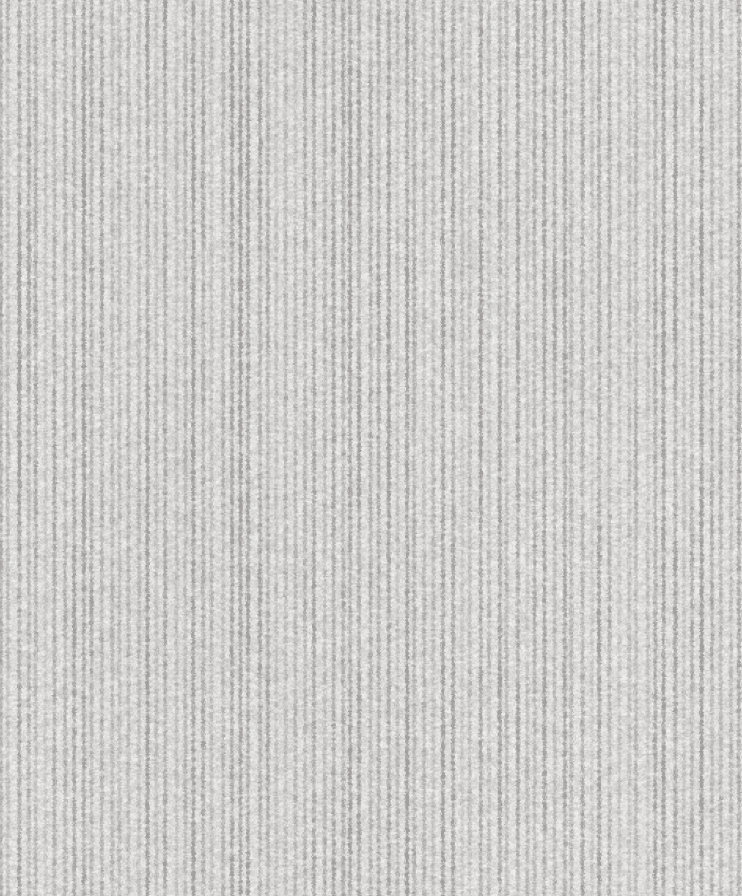
Write a WebGL 1 fragment shader that draws this texture.

```glsl
precision highp float;
uniform vec2 u_resolution;

// Colours
const vec3 GROOVE_COLOR = vec3(0.66, 0.65, 0.64);
const vec3 RIB_COLOR = vec3(0.90, 0.90, 0.895);

// Sizes, as counts per canvas height
const float RIB_COUNT = 97.0;
const vec2 STITCH_COUNT = vec2(185.0, 330.0);
const vec2 FIBRE_COUNT = vec2(570.0, 640.0);
const float KNOT_COUNT = 300.0;
const float FADE_COUNT = 6.0;
const vec2 CLOUD_COUNT = vec2(5.0, 3.0);

// Strengths
const float BASE_TONE = 0.84;
const float GROOVE_DEPTH = 0.78;
const float GROOVE_INNER = 0.07;
const float GROOVE_OUTER = 0.32;
const float RIB_JITTER = 0.32;
const float EDGE_WOBBLE = 0.22;
const float STITCH_CONTRAST = 0.33;
const float FIBRE_CONTRAST = 0.38;
const float CLOUD_CONTRAST = 0.06;

float hash(vec2 p) {
  vec3 q = fract(vec3(p.xyx) * 0.1031);
  q += dot(q, q.yzx + 33.33);
  return fract((q.x + q.y) * q.z);
}

// Value noise with crisp cell edges
float noise(vec2 p) {
  vec2 cell = floor(p);
  vec2 f = smoothstep(0.15, 0.85, fract(p));
  float low = mix(hash(cell), hash(cell + vec2(1.0, 0.0)), f.x);
  float high = mix(hash(cell + vec2(0.0, 1.0)), hash(cell + vec2(1.0, 1.0)), f.x);
  return mix(low, high, f.y);
}

// Darkness of the thin vertical grooves, lightly crossed by knots
float grooves(vec2 p) {
  float wobble = noise(p * FIBRE_COUNT + 71.0) - 0.5;
  float x = p.x * RIB_COUNT + EDGE_WOBBLE * wobble;
  float nearest = floor(x + 0.5);
  float shade = 0.0;
  for (int i = -1; i <= 1; i++) {
    float id = nearest + float(i) + 20.0;
    float center = id - 20.0 + RIB_JITTER * (hash(vec2(id, 3.0)) - 0.5);
    float profile = 1.0 - smoothstep(GROOVE_INNER, GROOVE_OUTER, abs(x - center));
    float strength = mix(0.42, 1.0, hash(vec2(id, 11.0)));
    float fade = 0.75 + 0.5 * noise(vec2(id * 7.0, p.y * FADE_COUNT + id));
    float knot = 0.65 + 0.7 * noise(vec2(id * 5.0, p.y * KNOT_COUNT + id * 0.37));
    shade = max(shade, profile * strength * fade * knot);
  }
  return shade;
}

void main() {
  vec2 p = gl_FragCoord.xy / u_resolution.y;

  // Short crosswise stitches and finer fibres
  float stitch = noise(p * STITCH_COUNT + 13.0) - 0.5;
  float fibre = noise(p * FIBRE_COUNT + 37.0) - 0.5;
  float cloud = noise(p * CLOUD_COUNT + 5.0) - 0.5;

  float tone = BASE_TONE - GROOVE_DEPTH * grooves(p);
  tone += STITCH_CONTRAST * stitch + FIBRE_CONTRAST * fibre;
  tone += CLOUD_CONTRAST * cloud;

  gl_FragColor = vec4(mix(GROOVE_COLOR, RIB_COLOR, clamp(tone, -0.1, 1.2)), 1.0);
}
```
